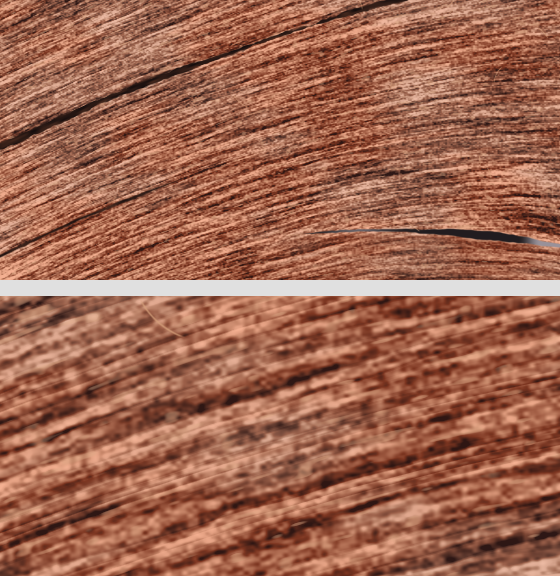
Top: the whole. Bottom: its middle third, enlarged.
A Shadertoy shader for this texture:

```glsl
// Weathered red wood: bowed fibrous grain with long dark cracks and loose splinters.

float hash(vec2 p) {
    vec3 q = fract(p.xyx * 0.1031);
    q += dot(q, q.yzx + 33.33);
    return fract((q.x + q.y) * q.z);
}

float noise(vec2 p) {
    vec2 i = floor(p), f = fract(p);
    f = f * f * (3.0 - 2.0 * f);
    return mix(mix(hash(i), hash(i + vec2(1, 0)), f.x),
               mix(hash(i + vec2(0, 1)), hash(i + vec2(1, 1)), f.x), f.y);
}

// Noise centred on zero
float grain(vec2 p) { return noise(p + 40.0) - 0.5; }

float ramp(float a, float b, float t) { return clamp((t - a) / (b - a), 0.0, 1.0); }

float blob(vec2 p, vec2 radius) { p /= radius; return exp(-dot(p, p)); }

// Tone in standard deviations around the median, mapped to wood colours
vec3 woodColour(float tone, float redness) {
    vec3 shade = mix(vec3(0.46, 0.28, 0.22), vec3(0.48, 0.22, 0.14), redness);
    vec3 c = mix(vec3(0.18, 0.09, 0.08), shade, ramp(-2.6, -1.0, tone));
    c = mix(c, vec3(0.62, 0.38, 0.29), ramp(-1.0, -0.1, tone));
    c = mix(c, vec3(0.73, 0.51, 0.41), ramp(-0.1, 0.65, tone));
    c = mix(c, vec3(0.87, 0.65, 0.55), ramp(0.65, 1.5, tone));
    return c + 0.07 * ramp(1.5, 2.6, tone);
}

// Overlapping fibres: each swells softly, then ends in a crisp dark edge
float fibres(float u, float v, float count) {
    float f = fract(v * count + 2.2 * grain(vec2(u * 1.8, v * count * 0.4)));
    float strength = noise(vec2(u * 4.0, v * count * 0.7) + 20.0);
    return (min(f, 5.0 * (1.0 - f)) - 0.42) * (0.4 + 1.2 * strength);
}

void mainImage(out vec4 fragColor, in vec2 fragCoord) {
    vec2 p = fragCoord / iResolution.y;
    float px = 1.0 / iResolution.y;
    float x = p.x;

    // Grain coordinates: u runs along the bowed fibres, v across them
    float u = x + 0.3 * p.y;
    float v = p.y - 0.46 * x + 0.05 * x * x + (0.036 - 0.024 * p.y) * x * x * x;
    v += 0.012 * grain(vec2(u * 3.0, v * 6.0)) + 0.004 * grain(vec2(u * 14.0, v * 25.0));

    // Open split at the lower right
    float s = x - 1.08;
    float splitY = p.y - (0.167 + 0.075 * s - 0.135 * s * s)
                 + 0.006 * grain(vec2(x * 18.0, 3.0)) + 0.003 * grain(vec2(x * 60.0, 8.0));
    float below = smoothstep(0.01, -0.01, splitY) * smoothstep(0.9, 1.2, x);

    // Fibre edges, streaks, then flaky speckle
    float tone = 0.24 * fibres(u, v, 30.0) + 0.22 * fibres(u + 5.0, v, 62.0)
               + 0.13 * grain(vec2(u * 1.6, v * 15.0))
               + 0.36 * grain(vec2(u * 3.5, v * 75.0))
               + 0.46 * grain(vec2(u * 9.0, v * 135.0))
               + 0.42 * grain(vec2(u * 65.0, v * 185.0))
               + 0.36 * grain(p * vec2(150.0, 190.0))
               + 0.13 * grain(p * vec2(5.0, 7.0));
    tone *= 4.7 * mix(1.0, 0.75, below);
    tone -= 0.6 * smoothstep(0.7, 0.82, noise(vec2(u * 3.5, v * 70.0 + 9.0))) + 0.04;

    // Paler plank above the main crack, stains and a bleached patch
    tone += 0.2 * smoothstep(0.48, 0.56, v) - 0.3 * below;
    tone -= 0.25 * blob(p - vec2(0.45, 0.45), vec2(0.35, 0.14));
    float stain = blob(p - vec2(0.88, 0.06), vec2(0.08, 0.06))
                + blob(p - vec2(1.9, 0.24), vec2(0.13, 0.04));
    tone -= 2.0 * stain * noise(vec2(u * 16.0, v * 60.0));
    tone += 0.8 * blob(p - vec2(1.48, 0.975), vec2(0.13, 0.025));

    // Pale lips beside the cracks
    float lip = smoothstep(0.006, 0.012, 0.48 - v) * smoothstep(0.03, 0.016, 0.48 - v);
    tone += 0.7 * lip * noise(vec2(u * 7.0, 5.0));
    tone += 1.0 * smoothstep(0.022, 0.012, abs(splitY)) * smoothstep(1.0, 1.2, x);

    float redness = smoothstep(0.1, 0.8, noise(p * vec2(4.0, 6.0) + 7.0)
                  + 0.5 * grain(vec2(u * 8.0, v * 80.0)) + 0.3 * (0.6 - p.y));
    vec3 col = woodColour(tone, redness);
    col *= mix(vec3(0.98, 1.01, 1.03), vec3(1.02, 0.96, 0.92), redness);

    // Short pale slivers lying along the grain
    float sliver = smoothstep(0.74, 0.95, noise(vec2(u * 36.0, v * 140.0 + 60.0)));
    col = mix(col, vec3(0.87, 0.67, 0.53), 0.45 * sliver);

    // Long crack and its thinner neighbour, with frayed edges
    float fray = 0.006 * grain(vec2(u * 40.0, v * 60.0)) + 0.005 * grain(vec2(u * 70.0, v * 160.0));
    float mainWidth = 0.001 + 0.012 * noise(vec2(u * 5.0, 2.0)) + fray;
    float thinWidth = 0.0045 * smoothstep(0.72, 0.45, x) + 0.4 * fray;
    float crack = smoothstep(px, -px, abs(v - 0.48) - mainWidth);
    float thin = smoothstep(px, -px, abs(v - 0.09) - thinWidth) * smoothstep(0.72, 0.6, x);
    vec3 pit = mix(vec3(0.08, 0.05, 0.05), vec3(0.26, 0.15, 0.11), noise(vec2(u * 25.0, v * 120.0)));
    col = mix(col, pit, max(crack, 0.9 * thin));

    // Split interior: dark shadow with cool grey light showing through its ends
    float gape = 0.004 * smoothstep(1.06, 1.2, x) + 0.012 * blob(vec2(x - 1.74, 0.0), vec2(0.2, 1.0));
    float gap = smoothstep(px, -px, abs(splitY) - gape) * smoothstep(1.06, 1.12, x);
    float glow = 0.6 * blob(vec2(x - 1.28, 0.0), vec2(0.1, 1.0)) + smoothstep(1.85, 1.93, x);
    col = mix(col, mix(vec3(0.13, 0.11, 0.12), vec3(0.6, 0.57, 0.6), glow), gap);

    // Loose curled splinters
    for (float i = 0.0; i < 12.0; i++) {
        vec2 q = p - vec2(2.0 * hash(vec2(i, 1.0)), hash(vec2(i, 2.0)));
        float a = 3.14 * hash(vec2(i, 3.0));
        q = mat2(cos(a), -sin(a), sin(a), cos(a)) * q;
        float len = 0.012 + 0.03 * hash(vec2(i, 4.0));
        float d = abs(q.y + 16.0 * (hash(vec2(i, 5.0)) - 0.5) * q.x * q.x);
        float hair = smoothstep(0.001 + px, 0.001 - px, d) * smoothstep(len, 0.7 * len, abs(q.x));
        col = mix(col, vec3(0.84, 0.63, 0.48), 0.7 * hair);
    }

    fragColor = vec4(clamp(col, 0.0, 1.0), 1.0);
}
```
